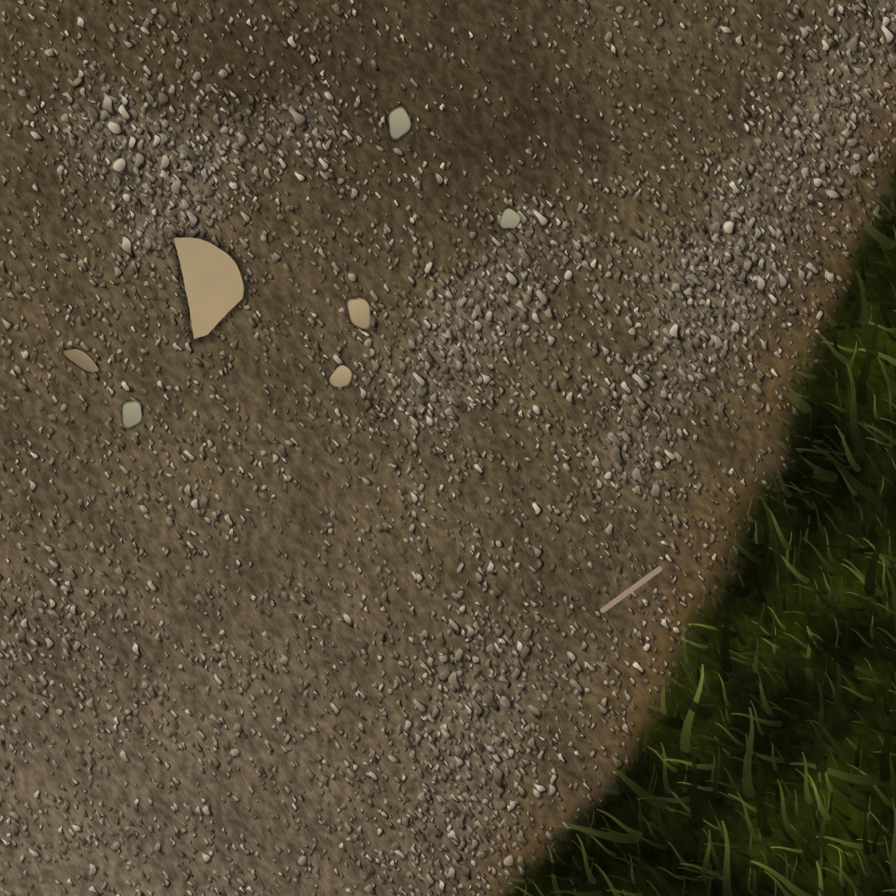
A WebGL 1 fragment shader for this texture:

```glsl
precision highp float;
// Gravel path of damp brown soil meeting dark grass along the lower right.
// Jittered cells hold slanted pebbles and curved blades; soft bands set where
// gravel gathers, and layered sines mottle the ground.
uniform vec2 u_resolution;

float hash(vec2 p, float seed) {
  return fract(sin(dot(p, vec2(127.1, 311.7)) + seed * 17.3) * 43758.5);
}

mat2 rotation(float a) {
  float c = cos(a), s = sin(a);
  return mat2(c, s, -s, c);
}

// x: distance to the segment, y: position along it
vec2 segment(vec2 p, vec2 a, vec2 b) {
  vec2 ab = b - a;
  float t = clamp(dot(p - a, ab) / dot(ab, ab), 0., 1.);
  return vec2(length(p - a - ab * t), t);
}

float bell(float x) { return exp(-x * x); }

float band(vec2 p, vec2 a, vec2 b, float width) {
  return bell(segment(p, a, b).x / width);
}

float spot(vec2 p, vec2 centre, float radius) {
  return bell(length(p - centre) / radius);
}

float layeredSines(vec2 p) {
  float sum = 0., gain = .5;
  for (int i = 0; i < 5; i++) {
    sum += gain * sin(p.x + 1.7 * sin(p.y * .8)) * sin(p.y + 1.3 * sin(p.x * .7));
    p = rotation(.9) * p * 1.9 + 3.1;
    gain *= .6;
  }
  return sum;
}

float gravelAmount(vec2 p) {
  float dense = band(p, vec2(.12, .85), vec2(.19, .76), .065)
    + .8 * band(p, vec2(.20, .83), vec2(.34, .87), .045)
    + band(p, vec2(.59, .72), vec2(.47, .55), .06)
    + band(p, vec2(.99, .97), vec2(.82, .70), .08)
    + .8 * band(p, vec2(.80, .68), vec2(.70, .50), .06);
  float loose = .4 * band(p, vec2(.56, .26), vec2(.50, .02), .08)
    + .25 * spot(p, vec2(.08, .29), .07);
  float bare = spot(p, vec2(.52, .92), .13) + .6 * spot(p, vec2(.37, .43), .1);
  return .30 + .55 * dense + loose - .22 * bare;
}

// Lit pebbles leaning to the upper left, with a shadow to the lower right
vec3 addPebbles(vec3 ground, vec2 p, float scale, float seed, float amount) {
  vec2 q = p * scale;
  q += .11 * sin(q.yx * 5.3 + seed);
  vec2 cell = floor(q);
  float blur = scale / u_resolution.x + .03;
  for (int j = -1; j <= 1; j++) for (int i = -1; i <= 1; i++) {
    vec2 id = cell + vec2(float(i), float(j));
    float size = mix(.18, .42, hash(id, seed + 1.));
    size *= smoothstep(0., .2, amount - hash(id, seed));
    vec2 d = q - id - vec2(hash(id, seed + 2.), hash(id, seed + 3.));
    mat2 turn = rotation(-.05 - .9 * hash(id, seed + 4.));
    vec2 stretch = vec2(1.5, .8);
    float edge = length(turn * d * stretch) - size;
    float shade = length(turn * (d - vec2(.15, -.12)) * stretch) - size;
    float tone = hash(id, seed + 5.);
    float present = smoothstep(.02, .12, size) * mix(.55, 1., hash(id, seed + 6.));
    ground *= 1. - .68 * present * (1. - smoothstep(-blur, blur + .12, shade));
    vec3 rock = mix(vec3(.40, .35, .27), vec3(.75, .70, .62), tone);
    rock *= 1. + .55 * clamp(d.y - d.x, -.6, .3);
    ground = mix(ground, rock, present * (1. - smoothstep(-blur, blur, edge)));
  }
  return ground;
}

vec3 addStone(vec3 ground, vec2 p, vec2 centre, vec2 radii, float angle, vec3 rock) {
  vec2 d = rotation(angle) * (p - centre) / radii;
  float edge = length(d + .12 * sin(d.yx * 3. + centre * 40.)) - 1.;
  float blur = 1.5 / (u_resolution.x * radii.x);
  ground *= 1. - .4 * (1. - smoothstep(0., .35, edge));
  return mix(ground, rock * (1. + .1 * d.y), 1. - smoothstep(-blur, blur, edge));
}

vec3 addBlades(vec3 turf, vec2 p, float scale, float seed) {
  vec2 q = p * scale, cell = floor(q);
  float blur = scale / u_resolution.x;
  for (int j = -1; j <= 1; j++) for (int i = -1; i <= 1; i++) {
    vec2 id = cell + vec2(float(i), float(j));
    vec2 root = id + vec2(hash(id, seed), hash(id, seed + 1.));
    float angle = mix(1.5, 3.3, hash(id, seed + 2.)), tone = hash(id, seed + 3.);
    vec2 along = vec2(cos(angle), sin(angle));
    vec2 bend = vec2(-along.y, along.x) * .1 * sin(3. * dot(q - root, along));
    vec2 hit = segment(q + bend, root - along * .65, root + along * .65);
    float width = .085 * (1. - .8 * hit.y);
    vec3 green = mix(vec3(.08, .10, .02), vec3(.40, .43, .20), tone * tone);
    float cover = 1. - smoothstep(width - blur, width + blur, hit.x);
    turf = mix(turf, green * (.5 + .6 * hit.y), cover * .85);
  }
  return turf;
}

void main() {
  vec2 p = gl_FragCoord.xy / u_resolution;
  float pixel = 1. / u_resolution.x;
  float mottle = layeredSines(p * 14.);
  float grain = layeredSines(rotation(-.5) * p * vec2(260., 130.));
  float amount = gravelAmount(p) + .16 * mottle;
  float border = min(.55 + .9 * p.y, .645 + .42 * p.y);
  float inside = p.x - border + .025 * mottle + .012 * grain;

  // Soil: pale at lower left, damp at the top, warm beside the grass
  vec3 c = mix(vec3(.34, .29, .21), vec3(.41, .36, .29), spot(p, vec2(.1, 0.), .42));
  c = mix(c, vec3(.24, .20, .14), .75 * band(p, vec2(.28, .93), vec2(.56, .88), .15));
  c = mix(c, vec3(.45, .40, .34), .5 * smoothstep(.45, .9, amount));
  c = mix(c, vec3(.35, .26, .14), (.45 + .3 * mottle) * bell(inside / .055));
  c *= 1. + .13 * mottle + .3 * grain;

  // Gravel from grit up to pebbles
  c = addPebbles(c, p, 125., 3., amount + .12);
  c = addPebbles(c, p, 80., 11., amount - .03);
  c = addPebbles(c, p, 52., 23., amount * .65 - .13);

  // Larger single stones
  vec3 sand = vec3(.64, .56, .43), grey = vec3(.58, .56, .46);
  c = addStone(c, p, vec2(.401, .651), vec2(.012, .018), -.4, sand);
  c = addStone(c, p, vec2(.445, .863), vec2(.012, .017), 0., grey);
  c = addStone(c, p, vec2(.569, .755), vec2(.011), 0., grey);
  c = addStone(c, p, vec2(.381, .579), vec2(.012), 0., sand);
  c = addStone(c, p, vec2(.147, .538), vec2(.011, .015), .2, grey);
  c = addStone(c, p, vec2(.091, .598), vec2(.021, .008), .6, sand * .8);

  // Flat slab: an ellipse cut on its left and lower right
  float oval = .06 * length((p - vec2(.205, .678)) / vec2(.068, .058)) - .06;
  float slab = max(oval, max(.34 - .2 * p.y - p.x, .73 * p.x - .68 * p.y + .255));
  slab += .004 * mottle;
  c *= .55 + .45 * smoothstep(0., .012, slab);
  c = mix(sand * (1. + .06 * mottle), c, smoothstep(-pixel, pixel, slab));

  // Twig
  float twig = segment(p, vec2(.673, .319), vec2(.736, .365)).x;
  c = mix(vec3(.60, .51, .44), c, smoothstep(.002, .002 + 2. * pixel, twig));

  // Grass: dark turf under blades of growing size
  vec3 turf = vec3(.085, .098, .022) * (1. + .6 * mottle + .3 * grain);
  for (int k = 0; k < 4; k++) turf = addBlades(turf, p, 44. - 10. * float(k), 5. + 9. * float(k));
  turf *= 1. + .5 * mottle;
  gl_FragColor = vec4(mix(c, turf, smoothstep(-.015, .03, inside)), 1.);
}
```
